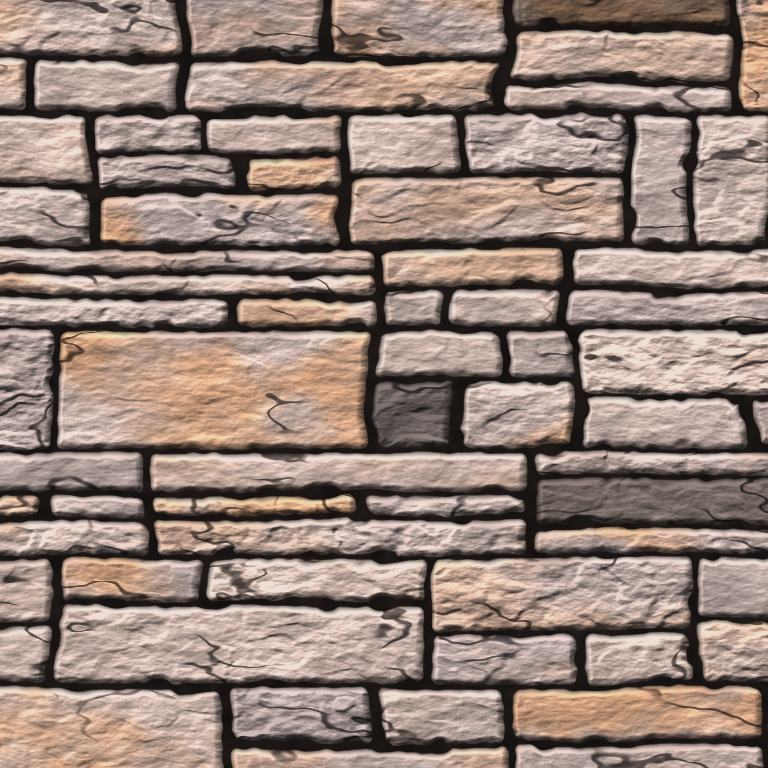
Reproduce this texture procedurally as a WebGL 1 fragment shader.

```glsl
precision highp float;
// Dry-stacked ledgestone wall: bands are split into columns, layers and
// stones; each stone is a rough rounded box with a terraced, grainy relief
// lit from the upper left, set against dark open joints.

uniform vec2 u_resolution;

const vec3 JOINT = vec3(0.095, 0.078, 0.072);
const vec3 GREY = vec3(0.63, 0.57, 0.56);
const vec3 PALE = vec3(0.78, 0.69, 0.65);
const vec3 OCHRE = vec3(0.75, 0.58, 0.46);

struct Stone { vec2 lo; vec2 hi; float seed; };

float hash(vec2 p) {
  vec3 q = fract(p.xyx * 0.1031);
  q += dot(q, q.yzx + 33.33);
  return fract((q.x + q.y) * q.z);
}

float noise(vec2 p) {
  vec2 i = floor(p), f = fract(p);
  f = f * f * (3.0 - 2.0 * f);
  return mix(mix(hash(i), hash(i + vec2(1, 0)), f.x),
             mix(hash(i + vec2(0, 1)), hash(i + vec2(1, 1)), f.x), f.y);
}

float fbm(vec2 p) {
  float sum = 0.0, amp = 0.53;
  for (int k = 0; k < 4; k++) {
    sum += amp * noise(p);
    p = mat2(1.8, 0.6, -0.6, 1.8) * p + 17.3;
    amp *= 0.5;
  }
  return sum;
}

// Irregular subdivision: the ends stay fixed, inner joints are shifted.
float jointAt(float i, float n, float seed, float amount) {
  float inner = step(0.5, i) * step(i, n - 0.5);
  return i + inner * amount * (hash(vec2(i, seed)) - 0.5);
}

// Returns start, end and index of the part of [lo, hi] that holds x.
vec3 splitSpan(float x, float lo, float hi, float n, float seed, float amount) {
  float size = (hi - lo) / n, u = (x - lo) / size, i = floor(u);
  if (u < jointAt(i, n, seed, amount)) i -= 1.0;
  else if (u >= jointAt(i + 1.0, n, seed, amount)) i += 1.0;
  return vec3(lo + size * jointAt(i, n, seed, amount),
              lo + size * jointAt(i + 1.0, n, seed, amount), i);
}

float childSeed(float parent, float index) {
  return floor(1000.0 * hash(vec2(parent + 3.7, index * 7.0 + 11.0)));
}

Stone findStone(vec2 p) {
  vec3 band = splitSpan(p.y, -0.2, 1.3, 10.0, 4.0, 0.45);
  float seed = childSeed(21.0, band.z);
  float start = -0.7 + 0.35 * hash(vec2(seed, 2.0));
  vec3 column = splitSpan(p.x, start, start + 7.0, 20.0, seed, 0.5);
  seed = childSeed(seed, column.z);
  float layers = floor(1.8 + 2.0 * hash(vec2(seed, 5.0)));
  vec3 layer = splitSpan(p.y, band.x, band.y, layers, seed, 0.55);
  seed = childSeed(seed, layer.z);
  float pieces = floor(1.35 + hash(vec2(seed, 8.0)));
  vec3 piece = splitSpan(p.x, column.x, column.y, pieces, seed, 0.6);
  return Stone(vec2(piece.x, layer.x), vec2(piece.y, layer.y),
               childSeed(seed, piece.z));
}

// Depth inside the chipped outline, negative in the joint.
float stoneDepth(vec2 p, Stone s) {
  vec2 gap = vec2(0.0035, 0.0022) + vec2(0.004, 0.0015) * hash(vec2(s.seed, 3.0));
  float radius = 0.009;
  vec2 q = abs(p - 0.5 * (s.lo + s.hi)) - 0.5 * (s.hi - s.lo) + gap + radius;
  float box = length(max(q, 0.0)) + min(max(q.x, q.y), 0.0) - radius;
  float chips = 0.004 * (noise(p * 75.0 + s.seed) - 0.45)
              + 0.006 * smoothstep(0.65, 0.95, noise(p * 28.0 + s.seed));
  return -box - chips;
}

float crackLine(vec2 p, float seed) {
  float line = abs(fbm(p * vec2(9.0, 21.0) + seed * 1.7) - 0.5);
  float mask = smoothstep(0.55, 0.72, noise(p * vec2(11.0, 17.0) + seed));
  return mask * (1.0 - smoothstep(0.006, 0.028, line));
}

float relief(vec2 p, Stone s, float rough) {
  float level = 5.0 * fbm(p * vec2(11.0, 20.0) + s.seed);
  float terrace = (floor(level) + smoothstep(0.6, 1.0, fract(level))) / 5.0;
  float grain = fbm(p * vec2(42.0, 78.0) + s.seed);
  float edge = smoothstep(-0.002, 0.009, stoneDepth(p, s));
  return rough * 0.019 * terrace + (0.0035 + 0.004 * rough) * grain + 0.0055 * edge;
}

vec3 stoneColor(vec2 p, float seed) {
  vec3 color = mix(GREY, PALE, hash(vec2(seed, 13.0)));
  float stain = smoothstep(0.35, 0.7, fbm(p * vec2(8.0, 12.0) + seed + 40.0));
  color = mix(color, OCHRE, stain * smoothstep(0.25, 0.9, hash(vec2(seed, 17.0))));
  color *= 0.83 + 0.36 * fbm(p * vec2(14.0, 30.0) + seed + 90.0);
  return color * mix(1.0, 0.58, step(0.94, hash(vec2(seed, 19.0))));
}

void main() {
  vec2 p = gl_FragCoord.xy / u_resolution.y;
  float pixel = 1.0 / u_resolution.y;
  p += vec2(0.018, 0.007) * (vec2(noise(p * vec2(8.0, 17.0)), noise(p * 9.0 + 31.0)) - 0.5);

  Stone s = findStone(p);
  float rough = mix(0.2, 1.0, pow(hash(vec2(s.seed, 23.0)), 1.5));
  float e = 0.0016;
  float h = relief(p, s, rough);
  vec2 slope = vec2(relief(p + vec2(e, 0), s, rough), relief(p + vec2(0, e), s, rough)) - h;
  float light = clamp(1.04 - dot(slope / e, vec2(-0.42, 0.72)), 0.32, 1.36);

  vec3 color = stoneColor(p, s.seed) * light;
  color *= 1.0 - 0.6 * crackLine(p, s.seed);
  color = min(color, vec3(0.93, 0.87, 0.84));
  float depth = stoneDepth(p, s);
  color *= mix(0.6, 1.0, smoothstep(0.0, 0.006, depth));
  vec3 joint = JOINT * (0.8 + 0.5 * noise(p * 60.0));
  gl_FragColor = vec4(mix(joint, color, smoothstep(-pixel, pixel, depth)), 1.0);
}
```
